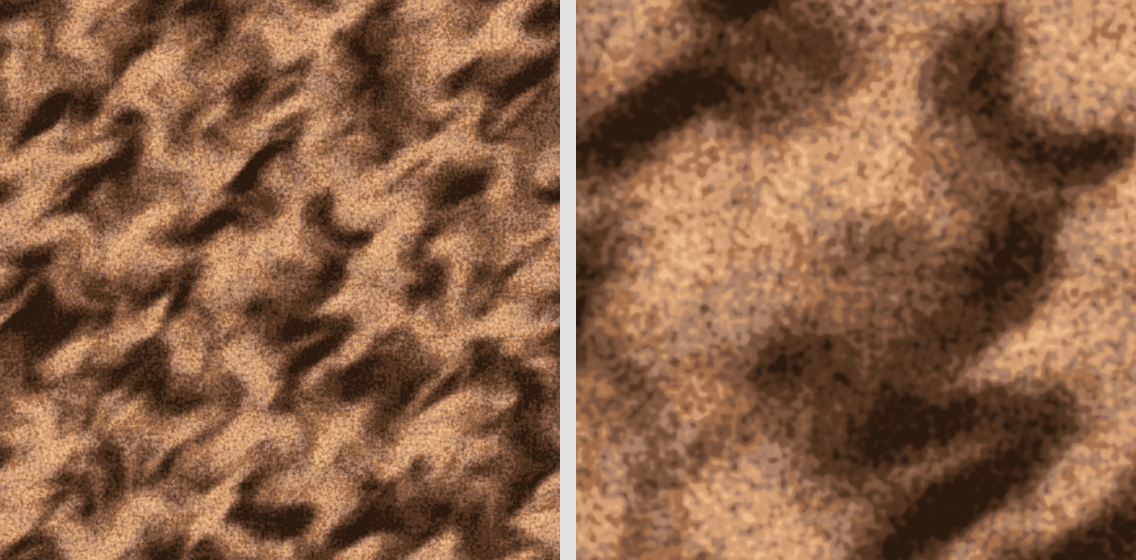
Left, the full canvas; right, a detail of the centre.
Reproduce this texture procedurally as a WebGL 1 fragment shader.

```glsl
precision highp float;
// Weathered brown rock: a warped, wrapping gradient-noise relief lit from the
// upper left, with dark hollows, fine mineral speckle and cool mauve stains.
// Tone runs through an earthy colour ramp; every layer repeats a whole number of times.

uniform vec2 u_resolution;

#define LUMPS 8.0          // relief bumps across the canvas
#define WARP 0.016         // bending of the relief
#define LIGHT_STEP 0.012   // distance used to measure the slope
#define SLOPE_GAIN 2.0     // weight of lighting against height
#define CONTRAST 3.9       // steepness of the light to dark change
#define SPECKLE 0.36       // strength of the fine grain
#define SPECKS 72.0        // coarse specks across the canvas
#define STAIN_CELLS 22.0   // stain patches across the canvas

const float TAU = 6.28319;
const vec2 LIGHT_DIR = vec2(-0.5, 0.866);

const vec3 HOLLOW = vec3(0.17, 0.10, 0.055);
const vec3 UMBER  = vec3(0.33, 0.21, 0.13);
const vec3 BROWN  = vec3(0.49, 0.33, 0.24);
const vec3 OCHRE  = vec3(0.65, 0.44, 0.29);
const vec3 MAUVE  = vec3(0.68, 0.51, 0.41);
const vec3 SAND   = vec3(0.83, 0.62, 0.45);
const vec3 GLINT  = vec3(0.92, 0.73, 0.54);

float hash(vec2 cell) {
  vec3 q = fract(cell.xyx * vec3(0.1031, 0.1030, 0.0973));
  q += dot(q, q.yzx + 33.33);
  return fract((q.x + q.y) * q.z);
}

// Dot product of a corner's random unit gradient with the offset to it.
float corner(vec2 cell, vec2 offset, float period, float seed) {
  cell -= period * floor((cell + 0.5) / period);
  float angle = TAU * hash(cell + seed);
  return dot(vec2(cos(angle), sin(angle)), offset);
}

// Gradient noise that repeats "period" cells across the unit square.
float noise(vec2 uv, float period, float seed) {
  vec2 p = uv * period;
  vec2 c = floor(p);
  vec2 f = p - c;
  vec2 w = f * f * f * (f * (f * 6.0 - 15.0) + 10.0);
  vec2 e = vec2(1.0, 0.0);
  float low = mix(corner(c, f, period, seed),
                  corner(c + e.xy, f - e.xy, period, seed), w.x);
  float high = mix(corner(c + e.yx, f - e.yx, period, seed),
                   corner(c + e.xx, f - e.xx, period, seed), w.x);
  return mix(low, high, w.y);
}

// Rock height: layered sines bend three octaves of noise.
float height(vec2 uv) {
  vec2 bend = sin(TAU * (3.0 * uv.yx + vec2(2.0, -2.0) * uv + vec2(0.1, 0.6)));
  bend += 0.6 * sin(TAU * (7.0 * uv.yx - 4.0 * uv + vec2(0.4, 0.2)));
  vec2 p = uv + WARP * bend;
  return noise(p, LUMPS, 11.0)
       + 0.42 * noise(p, LUMPS * 2.0, 47.0)
       + 0.10 * noise(p, LUMPS * 4.0, 83.0);
}

// Earth colours ordered from hollow to glint; stain cools the middle tones.
vec3 earthRamp(float tone, float stain) {
  vec3 middle = mix(OCHRE, MAUVE, stain);
  vec3 color = mix(HOLLOW, UMBER, smoothstep(0.04, 0.24, tone));
  color = mix(color, BROWN, smoothstep(0.24, 0.44, tone));
  color = mix(color, middle, smoothstep(0.44, 0.67, tone));
  color = mix(color, SAND, smoothstep(0.67, 0.90, tone));
  return mix(color, GLINT, smoothstep(0.92, 1.15, tone));
}

void main() {
  vec2 uv = gl_FragCoord.xy / u_resolution;

  // Relief: high ground and slopes facing the light are bright.
  float h = height(uv);
  float slope = h - height(uv + LIGHT_STEP * LIGHT_DIR);
  float relief = 1.0 / (1.0 + exp(-CONTRAST * (h + SLOPE_GAIN * slope + 0.02)));

  // Mineral grain, calmer inside the hollows.
  float coarse = noise(uv, SPECKS, 5.0);
  float fine = noise(uv, SPECKS * 2.0, 29.0);
  float dust = noise(uv, SPECKS * 3.0, 61.0);
  float grain = 0.6 * coarse + fine + 0.7 * dust;
  float tone = relief + SPECKLE * grain * (0.3 + 0.8 * relief);

  // Mauve stains gather in patches and break up into specks.
  float patches = noise(uv, STAIN_CELLS, 71.0);
  float stain = smoothstep(-0.25, 0.3, patches + 0.7 * coarse - 0.4 * fine);
  tone -= 0.10 * (stain - 0.5) * relief;

  gl_FragColor = vec4(earthRamp(tone, stain), 1.0);
}
```
